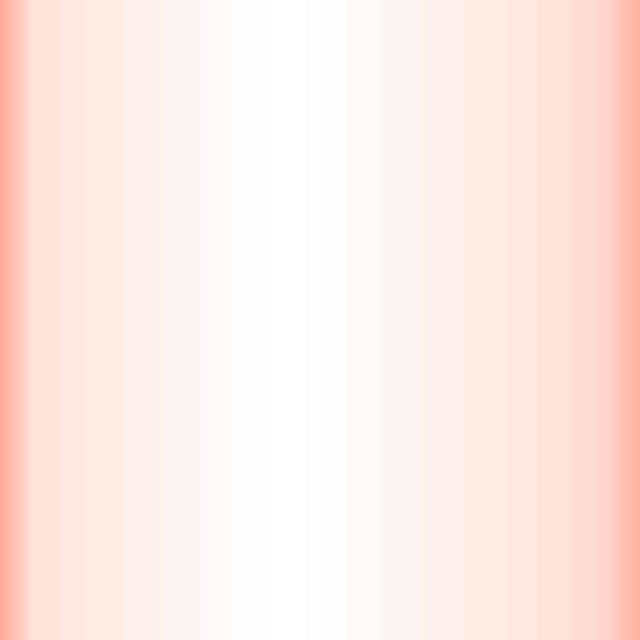
Reproduce this background procedurally as a WebGL 1 fragment shader.

```glsl
precision highp float;

uniform vec2 u_resolution;

// Layout, in canvas widths
const float CENTER = 0.4466;
const float RIGHT_STRETCH = 1.105;
const float EDGE_SOFTNESS = 0.0015;
const float LEFT_GLOW_WIDTH = 0.050;
const float RIGHT_GLOW_WIDTH = 0.047;
const float RIGHT_GLOW_POWER = 0.7;

// Band colours, from the bright core outward
const vec3 WHITE = vec3(1.0);
const vec3 PEARL = vec3(0.993, 0.993, 0.992);
const vec3 SNOW = vec3(1.0, 0.981, 0.978);
const vec3 LILAC_MIST = vec3(0.993, 0.957, 0.957);
const vec3 CREAM = vec3(1.0, 0.952, 0.929);
const vec3 BLUSH = vec3(0.997, 0.941, 0.938);
const vec3 APRICOT = vec3(0.997, 0.925, 0.886);
const vec3 SHELL = vec3(0.997, 0.910, 0.873);
const vec3 PEACH = vec3(0.997, 0.889, 0.851);
const vec3 ROSE_PEACH = vec3(0.997, 0.871, 0.831);
const vec3 ROSE = vec3(0.993, 0.833, 0.806);

// Border glow colours
const vec3 LEFT_CORAL = vec3(1.0, 0.659, 0.596);
const vec3 RIGHT_CORAL = vec3(1.0, 0.698, 0.627);

// Switch to the next band beyond a given distance
vec3 band(vec3 inner, vec3 outer, float edge, float dist) {
    float blend = smoothstep(edge - EDGE_SOFTNESS, edge + EDGE_SOFTNESS, dist);
    return mix(inner, outer, blend);
}

// Mirrored bands around the core
vec3 pastelBands(float dist) {
    vec3 color = band(WHITE, PEARL, 0.0270, dist);
    color = band(color, SNOW, 0.0840, dist);
    color = band(color, LILAC_MIST, 0.1340, dist);
    color = band(color, CREAM, 0.1860, dist);
    color = band(color, BLUSH, 0.2020, dist);
    color = band(color, APRICOT, 0.2520, dist);
    color = band(color, SHELL, 0.3150, dist);
    color = band(color, PEACH, 0.3555, dist);
    color = band(color, ROSE_PEACH, 0.4030, dist);
    return band(color, ROSE, 0.4385, dist);
}

void main() {
    float x = gl_FragCoord.x / u_resolution.x;

    // Bands spread slightly wider to the right
    float offset = x - CENTER;
    float dist = offset < 0.0 ? -offset : offset / RIGHT_STRETCH;
    vec3 color = pastelBands(dist);

    // Coral glow along both borders
    float leftGlow = clamp(1.0 - x / LEFT_GLOW_WIDTH, 0.0, 1.0);
    float rightRamp = clamp(1.0 - (1.0 - x) / RIGHT_GLOW_WIDTH, 0.0, 1.0);
    float rightGlow = pow(rightRamp, RIGHT_GLOW_POWER);
    color = mix(color, LEFT_CORAL, leftGlow);
    color = mix(color, RIGHT_CORAL, rightGlow);

    gl_FragColor = vec4(color, 1.0);
}
```
